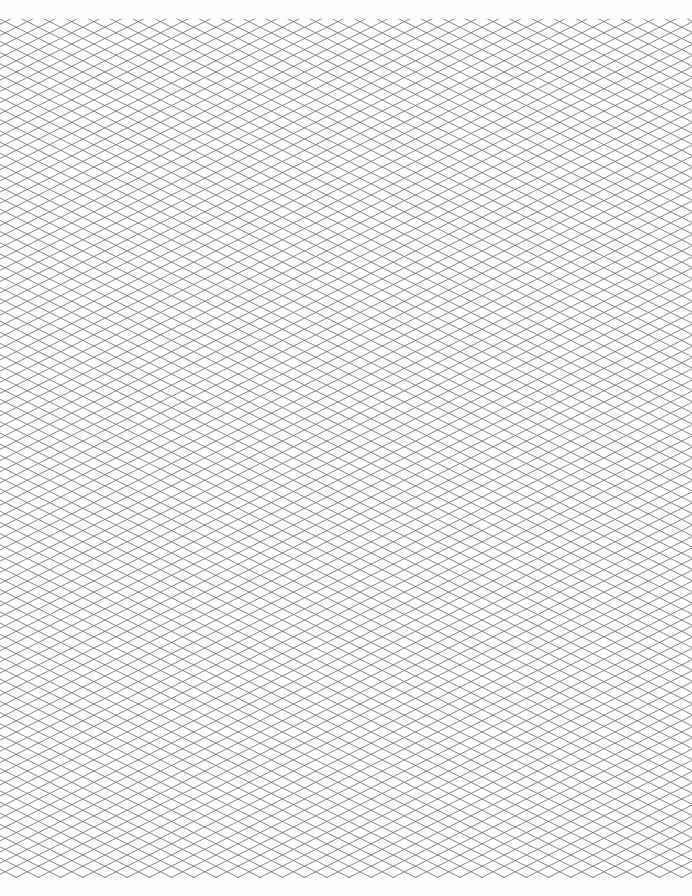
This pattern is drawn by a WebGL 1 fragment shader. Its source:

```glsl
precision highp float;
// Fine grey lattice of flat diamonds on white paper, with blank strips above and below.

uniform vec2 u_resolution;

const vec2 CELLS = vec2(31.2, 80.1);          // diamonds per canvas width and height
const vec2 LATTICE_ORIGIN = vec2(0.0235, 0.0208);
const float GRID_BOTTOM = 0.0203;             // fractions of canvas height
const float GRID_TOP = 0.9790;
const float LINE_WIDTH = 0.00085;             // fraction of canvas height
const float CROSSING_GAIN = 0.3;              // extra ink where lines overlap
const vec3 PAPER = vec3(0.992);
const vec3 INK = vec3(0.45);

// Share of a one-pixel footprint covered by a line; both arguments in pixels.
float lineCoverage(float distancePx, float widthPx) {
  return clamp(0.5 * (widthPx + 1.0) - distancePx, 0.0, min(widthPx, 1.0));
}

// Distance in pixels to the nearest whole value of a lattice coordinate.
float latticeDistance(float coordinate, float unitsPerPixel) {
  return abs(fract(coordinate + 0.5) - 0.5) / unitsPerPixel;
}

// Antialiased band between the bottom and top margins.
float gridMask(float yPx) {
  float above = clamp(yPx - GRID_BOTTOM * u_resolution.y + 0.5, 0.0, 1.0);
  float below = clamp(GRID_TOP * u_resolution.y - yPx + 0.5, 0.0, 1.0);
  return above * below;
}

void main() {
  vec2 uv = gl_FragCoord.xy / u_resolution;
  vec2 cell = (uv - LATTICE_ORIGIN) * CELLS;
  float unitsPerPixel = length(CELLS / u_resolution);
  float widthPx = LINE_WIDTH * u_resolution.y;

  // Two mirrored families of slanted lines
  float rising = lineCoverage(latticeDistance(cell.x - cell.y, unitsPerPixel), widthPx);
  float falling = lineCoverage(latticeDistance(cell.x + cell.y, unitsPerPixel), widthPx);

  // Overlaps darken only slightly
  float ink = max(rising, falling) + CROSSING_GAIN * min(rising, falling);
  ink = min(ink, 1.0) * gridMask(gl_FragCoord.y);

  gl_FragColor = vec4(mix(PAPER, INK, ink), 1.0);
}
```
